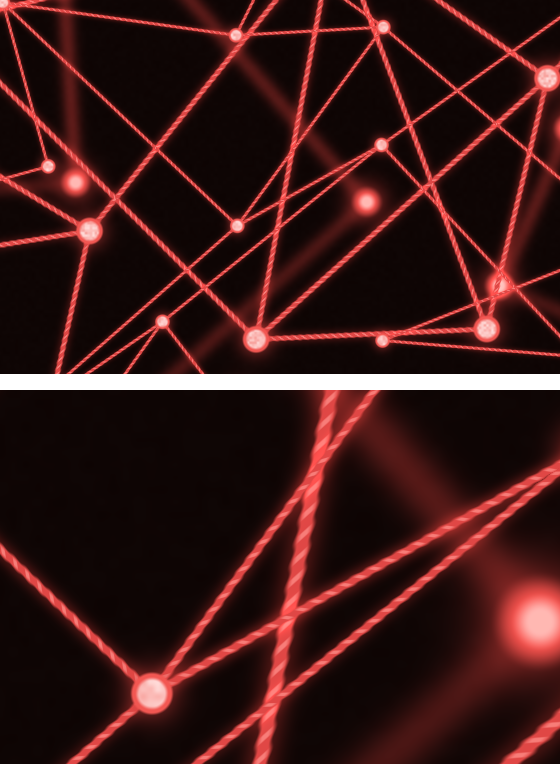
Top, the full canvas; bottom, a detail of the centre.
Write a WebGL 2 fragment shader that draws this background.

```glsl
#version 300 es
precision highp float;

uniform vec2 u_resolution;
out vec4 fragColor;

float hash(vec2 p) {
    return fract(sin(dot(p, vec2(127.1, 311.7))) * 43758.5);
}

float valueNoise(vec2 p) {
    vec2 i = floor(p), f = fract(p);
    f = f * f * (3.0 - 2.0 * f);
    return mix(mix(hash(i), hash(i + vec2(1, 0)), f.x),
               mix(hash(i + vec2(0, 1)), hash(i + 1.0), f.x), f.y);
}

// Jittered node of a grid cell, in cell units
vec2 nodeAt(vec2 id, float seed) {
    vec2 jitter = vec2(hash(id + seed), hash(id + seed + 19.7));
    return id + 0.12 + 0.76 * jitter;
}

// x: distance to nearest strand, y: twist coordinate along it,
// z: distance to nearest node, w: summed soft glow of all strands
vec4 web(vec2 p, float cell, float odds, float softness, float seed) {
    vec4 result = vec4(1e3, 0.0, 1e3, 0.0);
    vec2 q = p / cell;
    for (int y = -1; y <= 1; y++)
    for (int x = -1; x <= 1; x++) {
        vec2 id = floor(q) + vec2(x, y);
        vec2 start = nodeAt(id, seed);
        vec2 rel = (q - start) * cell;
        result.z = min(result.z, length(rel));

        // Links to the right and to the three cells above
        for (int k = 0; k < 4; k++) {
            vec2 hop = k == 0 ? vec2(1, 0) : vec2(float(k) - 2.0, 1.0);
            float chance = hash(id * 3.1 + hop * 7.3 + seed);
            if (chance > odds) continue;
            vec2 link = (nodeAt(id + hop, seed) - start) * cell;
            float len = length(link);
            vec2 dir = link / len;
            float along = dot(rel, dir);
            float across = dot(rel, vec2(-dir.y, dir.x));
            float d = length(rel - dir * clamp(along, 0.0, len));
            if (d < result.x) result.xy = vec2(d, along + 1.3 * across);
            float strength = 1.0 - 0.45 * chance / odds;
            result.w += strength * exp(-d * d / (softness * softness));
        }
    }
    return result;
}

// Twisted strands with bright round nodes
vec3 drawSharpWeb(vec3 color, vec2 p, float cell, float odds,
                  float width, float radius, float seed) {
    float pixel = 1.0 / u_resolution.y;
    vec4 net = web(p, cell, odds, width * 1.9, seed);
    color += vec3(0.32, 0.08, 0.075) * min(net.w, 1.3);

    // Rope: slanted highlights and a slightly uneven edge
    float twist = sin(6.2832 * net.y / (width * 1.4 + 0.0085));
    float edge = width * (0.95 + 0.12 * twist);
    float strand = 1.0 - smoothstep(edge * 0.5, edge + 0.5 * pixel, net.x);
    float shine = smoothstep(0.1, 0.9, twist)
                * (1.0 - smoothstep(0.2 * width, 0.8 * width, net.x));
    vec3 ropeColor = mix(vec3(0.88, 0.28, 0.27), vec3(1.0, 0.56, 0.54), 0.75 * shine);
    color = mix(color, ropeColor, strand);

    // Node: halo, red rim and mottled pale centre
    float halo = exp(-pow(net.z / (radius * 1.25), 2.0));
    color = mix(color, vec3(0.85, 0.25, 0.24), 0.6 * halo);
    float disc = 1.0 - smoothstep(radius * 0.88, radius + pixel, net.z);
    color = mix(color, vec3(0.95, 0.34, 0.32), disc);
    float mottle = valueNoise(p * 150.0);
    float core = 1.0 - smoothstep(radius * 0.58, radius * 0.76 + pixel, net.z);
    vec3 coreColor = mix(vec3(0.97, 0.62, 0.60), vec3(1.0, 0.86, 0.85), mottle);
    return mix(color, coreColor, core);
}

void main() {
    vec2 p = gl_FragCoord.xy / u_resolution.y;
    vec3 color = vec3(0.052, 0.016, 0.012) + 0.008 * valueNoise(p * 90.0);

    // Distant, out-of-focus web
    vec4 far = web(p + vec2(0.21, 0.34), 0.66, 0.46, 0.024, 5.0);
    color += vec3(0.34, 0.095, 0.09) * min(far.w, 1.5);
    float glow = exp(-pow(far.z / 0.052, 2.0));
    color = mix(color, vec3(0.8, 0.23, 0.22), 0.6 * glow);
    color = mix(color, vec3(0.98, 0.33, 0.31), 1.0 - smoothstep(0.018, 0.046, far.z));
    color = mix(color, vec3(1.0, 0.72, 0.70), 1.0 - smoothstep(0.009, 0.027, far.z));

    // Heavy ropes, then fine threads in front
    color = drawSharpWeb(color, p + vec2(0.33, 0.17), 0.76, 0.58, 0.0085, 0.036, 11.0);
    color = drawSharpWeb(color, p + vec2(0.12, 0.26), 0.47, 0.5, 0.0046, 0.019, 23.0);

    fragColor = vec4(min(color, 1.0), 1.0);
}
```
